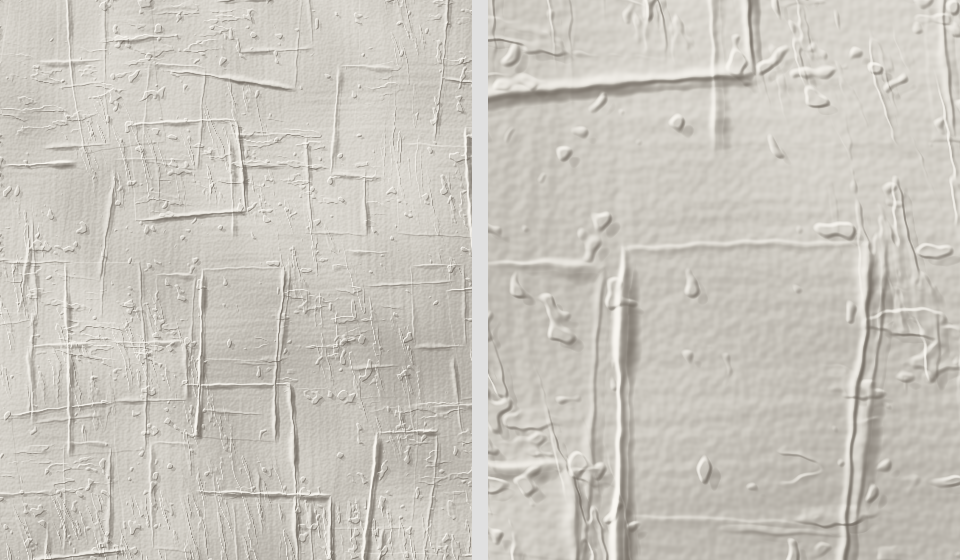
Left, the full canvas; right, a detail of the centre.
Write a Shadertoy shader that draws this texture.

```glsl
const vec3 BASE = vec3(0.797, 0.782, 0.75);
const vec3 LIGHT = vec3(0.985, 0.975, 0.955);
const vec3 SHADE = vec3(0.40, 0.37, 0.335);
const vec2 TO_LIGHT = vec2(-0.68, 0.73);
const float RIDGE_HEIGHT = 0.0135;
const float PLATE_STEP = 0.0028;
const float FLAKE_HEIGHT = 0.0030;
const float CRUMB_HEIGHT = 0.0040;
const float STREAK_HEIGHT = 0.0013;
const float GRAIN_HEIGHT = 0.0008;
const float SAMPLE_STEP = 0.0013;
const float CAST_LENGTH = 0.008;
const float CAST_GAIN = 125.0;

float hash(vec2 p) {
    vec3 q = fract(vec3(p.xyx) * 0.1031);
    q += dot(q, q.yzx + 33.33);
    return fract((q.x + q.y) * q.z);
}

float corner(vec2 cell, vec2 offset) {
    float angle = 6.2832 * hash(cell);
    return dot(vec2(cos(angle), sin(angle)), offset);
}

// Gradient noise centred on 0.5
float noise(vec2 p) {
    vec2 i = floor(p), f = fract(p), e = vec2(1, 0);
    vec2 u = f * f * f * (f * (f * 6.0 - 15.0) + 10.0);
    float low = mix(corner(i, f), corner(i + e, f - e), u.x);
    float high = mix(corner(i + e.yx, f - e.yx), corner(i + 1.0, f - 1.0), u.x);
    return 0.5 + 0.85 * mix(low, high, u.y);
}

// Lip of paint pushed up by the knife: steep outside, softer inside
float lip(float edge, float along, float halfLength, float seed) {
    float strength = smoothstep(0.35, 0.9, hash(vec2(seed, 7.0)));
    float body = smoothstep(0.25, 0.8, noise(vec2(along * 17.0, seed + 0.37)));
    float width = mix(0.0014, 0.0038, body * strength) * (edge > 0.0 ? 0.75 : 1.5);
    float ends = 1.0 - smoothstep(halfLength - 0.02, halfLength + 0.006, abs(along));
    return strength * ends * (0.45 + 0.65 * body) * exp(-edge * edge / (width * width));
}

// Scattered knife plates with raised edges
float plates(vec2 p, float cell, float seed, float ragged) {
    vec2 home = floor(p / cell);
    float ridge = 0.0, steps = 0.0;
    for (int y = -1; y <= 1; y++)
    for (int x = -1; x <= 1; x++) {
        vec2 id = home + vec2(x, y) + seed;
        vec2 rnd = vec2(hash(id), hash(id + 41.3));
        vec2 local = p - (id - seed + 0.5 + 0.55 * (rnd - 0.5)) * cell;
        float tilt = 0.22 * (hash(id + 17.7) - 0.5);
        local = mat2(cos(tilt), sin(tilt), -sin(tilt), cos(tilt)) * local;
        vec2 size = cell * mix(vec2(0.2, 0.3), vec2(0.45, 0.7), rnd.yx);
        vec2 edge = abs(local) - size + ragged;
        vec2 side = sign(local);
        float key = 90.0 * hash(id + 5.1);
        ridge = max(ridge, lip(edge.x, local.y, size.y, key + side.x * 3.0));
        ridge = max(ridge, 0.8 * lip(edge.y, local.x, size.x, key + side.y * 5.0 + 11.0));
        float inside = 1.0 - smoothstep(-0.0015, 0.0015, max(edge.x, edge.y));
        steps += inside * (hash(id + 63.0) - 0.4);
    }
    return RIDGE_HEIGHT * ridge + PLATE_STEP * steps;
}

// Torn skin: a crisp edge that sinks back, stretched along one axis
float flakes(vec2 p, vec2 scale) {
    float n = 0.65 * noise(p * scale) + 0.23 * noise(p * scale * 2.1 + 9.3)
            + 0.12 * noise(p * 120.0);
    float broken = smoothstep(0.38, 0.6, noise(p * scale * 0.6 + 21.7));
    return broken * smoothstep(0.53, 0.60, n) * (1.0 - 0.6 * smoothstep(0.59, 0.74, n));
}

float surface(vec2 p) {
    vec2 warp = vec2(noise(p * 3.0 + 4.2), noise(p * 3.0 + 31.6)) - 0.5;
    vec2 wobble = vec2(noise(p * 18.0), noise(p * 18.0 + 57.4)) - 0.5;
    float ragged = 0.0024 * (noise(p * 65.0) - 0.5);
    vec2 q = p + 0.03 * warp + 0.0025 * wobble;

    float h = plates(q, 0.27, 3.0, ragged) + 0.5 * plates(q + 0.11, 0.165, 71.0, ragged);

    // Rough patches, with a combed band along the bottom
    float band = 1.0 - smoothstep(0.10, 0.125, q.y + 0.03 * wobble.x);
    float upright = smoothstep(0.50, 0.66, noise(q * vec2(5.5, 3.5) + 12.3));
    float level = smoothstep(0.54, 0.68, noise(q * vec2(4.0, 6.0) + 83.1));
    vec2 slanted = q + vec2(0.2 * q.y + 0.04 * warp.x, 0.0);
    h += FLAKE_HEIGHT * max(1.2 * band, upright) * flakes(slanted, vec2(75.0, 13.0));
    h += FLAKE_HEIGHT * level * (1.0 - band) * flakes(q + 2.0, vec2(17.0, 58.0));

    // Sparse ragged crumbs, clustered where the skin is torn
    float crumb = 0.6 * noise(q * vec2(42.0, 30.0) + 6.7) + 0.4 * noise(q * 90.0 + 3.1);
    float cluster = 0.10 * (1.0 - smoothstep(0.45, 0.65, noise(q * 5.0 + 66.2)));
    h += CRUMB_HEIGHT * smoothstep(0.66, 0.76, crumb - cluster);

    // Brush streaks and fine grain
    float across = smoothstep(0.5, 0.62, noise(q * 3.5 + 47.9));
    h += STREAK_HEIGHT * mix(noise(q * vec2(115.0, 3.5)), noise(q * vec2(3.5, 115.0)), across);
    return h + GRAIN_HEIGHT * (noise(p * 200.0) + 0.8 * noise(p * 90.0));
}

void mainImage(out vec4 fragColor, in vec2 fragCoord) {
    vec2 p = fragCoord / iResolution.y;
    float here = surface(p);
    vec2 slope = vec2(surface(p + vec2(SAMPLE_STEP, 0.0)),
                      surface(p + vec2(0.0, SAMPLE_STEP))) - here;
    float lit = -0.8 * dot(slope, TO_LIGHT) / SAMPLE_STEP;

    // Soft shadow thrown by higher paint toward the light
    float blocker = surface(p + TO_LIGHT * CAST_LENGTH) - here;
    lit -= CAST_GAIN * max(blocker - 0.0016, 0.0);

    // Broad unevenness of the room light
    float broad = 0.30 * (p.y - 0.5) - 0.35 * (p.x - 0.42);
    broad += 0.55 * (noise(p * 3.2 + 15.4) - 0.5) + 0.35 * (noise(p * 9.0) - 0.5);
    lit += broad + 0.05;

    float amount = 1.0 - exp(-abs(lit) * (lit > 0.0 ? 1.1 : 0.65));
    fragColor = vec4(mix(BASE, lit > 0.0 ? LIGHT : SHADE, amount), 1.0);
}
```
